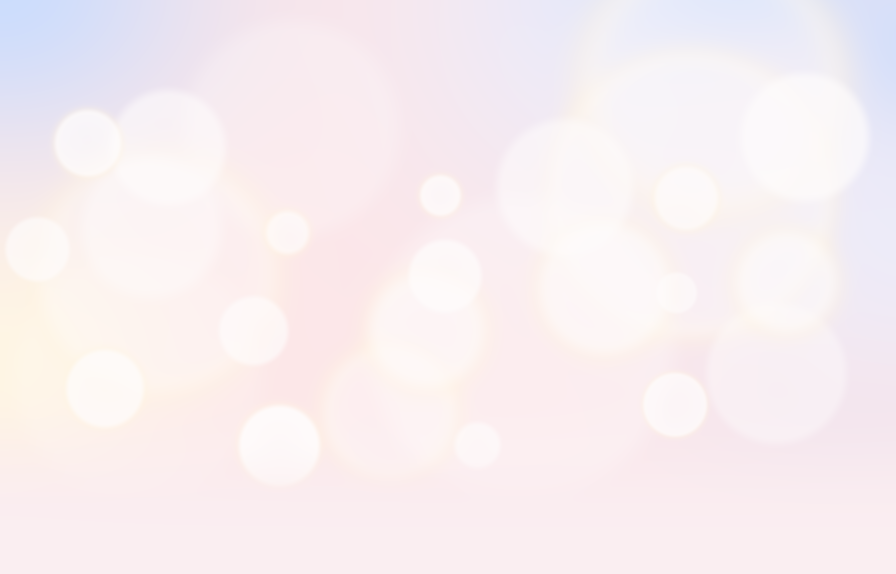
Write a Shadertoy shader that draws this background.

```glsl
// Pale pastel gradient with soft, overlapping white bokeh discs.

const vec3 BLUSH    = vec3(0.988, 0.902, 0.912);
const vec3 SKY      = vec3(0.800, 0.865, 0.990);
const vec3 LAVENDER = vec3(0.927, 0.922, 0.975);
const vec3 CREAM    = vec3(0.997, 0.962, 0.895);
const vec3 MAUVE    = vec3(0.948, 0.895, 0.932);
const vec3 FLOOR    = vec3(0.980, 0.932, 0.945);
const vec3 GLOW     = vec3(0.996, 0.988, 0.988);
const vec3 WARM_RIM = vec3(1.000, 0.960, 0.880);

const float FADE_LOW  = 0.08;   // discs vanish below this height
const float FADE_HIGH = 0.24;   // discs are full above this height
const vec2  SPREAD    = vec2(0.7549, 0.5698); // low-discrepancy step

float hash(float n) {
    return fract(sin(n * 127.1 + 11.7) * 43758.55);
}

// Blend a soft elliptical patch of colour into the base.
vec3 tint(vec3 base, vec2 uv, vec2 centre, vec2 size, vec3 colour, float amount) {
    vec2 q = (uv - centre) / size;
    return mix(base, colour, amount * exp(-dot(q, q)));
}

vec3 backdrop(vec2 uv) {
    vec3 col = BLUSH;
    col = tint(col, uv, vec2(0.66, 0.98), vec2(0.22, 0.36), LAVENDER, 0.95);
    col = tint(col, uv, vec2(1.02, 0.62), vec2(0.24, 0.36), LAVENDER, 0.98);
    col = tint(col, uv, vec2(0.95, 0.24), vec2(0.20, 0.14), MAUVE, 0.75);
    col = tint(col, uv, vec2(0.00, 0.38), vec2(0.20, 0.27), CREAM, 1.0);
    col = tint(col, uv, vec2(0.00, 1.02), vec2(0.22, 0.27), SKY, 1.0);
    col = tint(col, uv, vec2(0.84, 1.04), vec2(0.17, 0.13), SKY, 0.85);
    col = tint(col, uv, vec2(1.02, 0.92), vec2(0.09, 0.16), SKY, 0.75);
    return mix(FLOOR, col, smoothstep(0.06, 0.32, uv.y));
}

// One translucent disc with a faint warm fringe.
vec3 disc(vec3 base, vec2 p, vec2 centre, float radius, float blur, float alpha, float fringe) {
    float d = length(p - centre);
    float soft = max(blur, 1.0 / iResolution.y);
    float fill = 1.0 - smoothstep(radius - soft, radius + soft, d);
    float ring = (d - radius) / (soft * 1.5);
    base = mix(base, WARM_RIM, fringe * exp(-ring * ring));
    float body = mix(0.88, 1.0, smoothstep(0.0, radius, d));
    return mix(base, GLOW, fill * alpha * body);
}

// Scatter discs evenly but irregularly; radii and alphas are (min, max).
vec3 scatter(vec3 col, vec2 p, float aspect, int count, float seed,
             vec2 radii, vec2 alphas, float blur, vec2 heights) {
    for (int i = 0; i < count; i++) {
        float id = float(i) + seed;
        vec2 jitter = 0.08 * (vec2(hash(id), hash(id + 0.37)) - 0.5);
        vec2 cell = fract(hash(seed) + SPREAD * float(i)) + jitter;
        vec2 centre = vec2(mix(0.05, 0.95, cell.x) * aspect,
                           mix(heights.x, heights.y, cell.y));
        float radius = mix(radii.x, radii.y, hash(id + 0.61));
        float alpha = mix(alphas.x, alphas.y, hash(id + 0.83));
        float fringe = 0.35 * step(0.5, hash(id + 0.19));
        float fade = smoothstep(FADE_LOW, FADE_HIGH, p.y);
        col = disc(col, p, centre, radius, blur * mix(0.7, 1.4, hash(id + 0.47)),
                   alpha * fade, fringe * fade);
    }
    return col;
}

void mainImage(out vec4 fragColor, in vec2 fragCoord) {
    vec2 uv = fragCoord / iResolution.xy;
    vec2 p = fragCoord / iResolution.y;
    float aspect = iResolution.x / iResolution.y;

    vec3 col = backdrop(uv);

    // Large veils, mid-sized discs, then small bright lights
    col = scatter(col, p, aspect, 6, 3.0, vec2(0.17, 0.27), vec2(0.15, 0.40),
                  0.022, vec2(0.28, 0.90));
    col = scatter(col, p, aspect, 9, 21.0, vec2(0.08, 0.125), vec2(0.35, 0.70),
                  0.014, vec2(0.25, 0.80));
    col = scatter(col, p, aspect, 12, 47.0, vec2(0.026, 0.072), vec2(0.55, 0.95),
                  0.005, vec2(0.18, 0.82));

    fragColor = vec4(col, 1.0);
}
```
